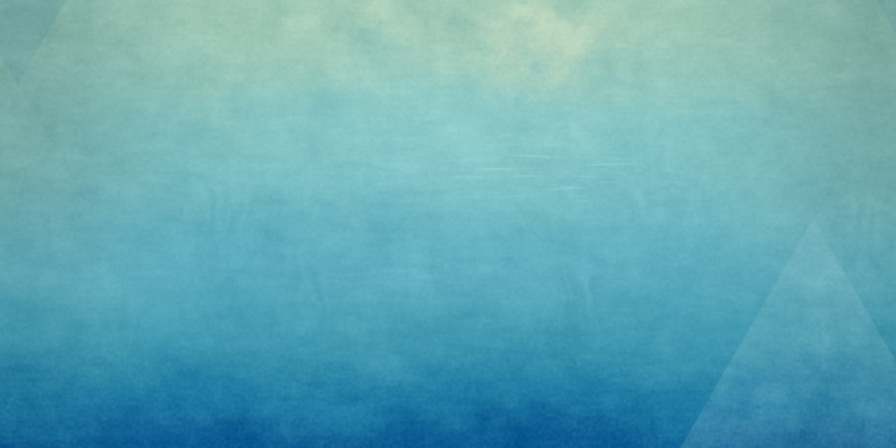
A Shadertoy shader for this background:

```glsl
// A weathered teal wash that sinks from pale sage into deep blue, with faint
// translucent triangles at the sides. A vertical colour ramp is bent by gradient
// noise, then lit by soft glows and worn with ripples, reeds, blotches and grain.

vec2 hashGradient(vec2 cell) {
    vec2 h = vec2(dot(cell, vec2(127.1, 311.7)), dot(cell, vec2(269.5, 183.3)));
    return 2.0 * fract(sin(h) * 43758.5) - 1.0;
}

float gradientNoise(vec2 p) {
    vec2 i = floor(p), f = fract(p);
    vec2 u = f * f * f * (f * (f * 6.0 - 15.0) + 10.0);
    vec2 e = vec2(0.0, 1.0);
    float a = dot(hashGradient(i), f);
    float b = dot(hashGradient(i + e.yx), f - e.yx);
    float c = dot(hashGradient(i + e.xy), f - e.xy);
    float d = dot(hashGradient(i + e.yy), f - e.yy);
    return mix(mix(a, b, u.x), mix(c, d, u.x), u.y);
}

float fbm(vec2 p, int octaves) {
    float sum = 0.0, amp = 0.5;
    for (int k = 0; k < octaves; k++) {
        sum += amp * gradientNoise(p);
        p = mat2(1.6, 1.2, -1.2, 1.6) * p + 7.3;
        amp *= 0.6;
    }
    return sum;
}

// Soft elliptical spot, 1 at its centre
float glow(vec2 p, vec2 center, vec2 radius) {
    vec2 d = (p - center) / radius;
    return exp(-dot(d, d));
}

// Equilateral wedge opening downwards (dir = 1) or upwards (dir = -1)
float wedge(vec2 p, vec2 apex, float dir, float soft) {
    vec2 d = p - apex;
    float dist = 0.865 * abs(d.x) + 0.5 * d.y * dir;
    return 1.0 - smoothstep(-soft, soft, dist);
}

vec3 waterRamp(float y) {
    vec3 c = vec3(0.04, 0.35, 0.57);
    c = mix(c, vec3(0.12, 0.48, 0.64), smoothstep(-0.02, 0.11, y));
    c = mix(c, vec3(0.25, 0.60, 0.69), smoothstep(0.08, 0.26, y));
    c = mix(c, vec3(0.37, 0.68, 0.75), smoothstep(0.22, 0.43, y));
    c = mix(c, vec3(0.48, 0.74, 0.75), smoothstep(0.42, 0.70, y));
    return mix(c, vec3(0.61, 0.78, 0.71), smoothstep(0.64, 0.96, y));
}

void mainImage(out vec4 fragColor, in vec2 fragCoord) {
    // Height runs 0..1, width 0..2
    vec2 p = fragCoord / iResolution.y;
    p.x *= 2.0 * iResolution.y / iResolution.x;
    float soft = 1.2 / iResolution.y;
    float side = abs(p.x - 1.0);

    // Base wash: cloudy mottling with ragged, smeared transitions
    float clouds = fbm(p * vec2(3.0, 5.0) + 2.0, 6);
    float layers = fbm(p * vec2(2.5, 12.0) + 11.0, 5);
    float blotch = fbm(p * 9.0 + 4.0, 5);
    vec3 color = waterRamp(p.y + 0.13 * clouds + 0.05 * layers);

    // Grey-green shading towards the upper sides
    float shade = smoothstep(0.45, 1.0, side) * smoothstep(0.25, 0.75, p.y);
    color = mix(color, vec3(0.46, 0.66, 0.64), 0.65 * shade);
    color *= 1.0 - 0.05 * smoothstep(0.6, 1.0, side);

    // Broad aqua light, then a ragged warm patch above it
    vec3 aqua = vec3(0.61, 0.85, 0.84);
    vec3 cream = vec3(0.75, 0.84, 0.74);
    color = mix(color, aqua, 0.45 * glow(p, vec2(0.97, 0.70), vec2(0.36, 0.18)));
    color = mix(color, aqua, 0.20 * glow(p, vec2(1.50, 0.68), vec2(0.40, 0.20)));
    float warm = glow(p, vec2(1.20, 0.89), vec2(0.13, 0.10))
               + 0.4 * glow(p, vec2(0.95, 0.98), vec2(0.55, 0.14));
    color = mix(color, cream, clamp(warm * (0.5 + 1.8 * blotch), 0.0, 0.7));

    // Triangles: pale at lower right, faint at left, dark in the top corners
    float peak = wedge(p, vec2(1.815, 0.513), 1.0, soft);
    float wear = 0.9 + 0.9 * fbm(p * 14.0, 4);
    float peakFade = mix(0.24, 0.31, smoothstep(0.0, 0.45, p.y));
    color = mix(color, vec3(0.55, 0.75, 0.79), peak * peakFade * wear);
    float leftPeak = wedge(p, vec2(0.02, 0.845), 1.0, soft);
    color = mix(color, vec3(0.58, 0.76, 0.74),
                0.14 * leftPeak * smoothstep(0.42, 0.72, p.y));
    float corners = max(wedge(p, vec2(0.039, 0.812), -1.0, soft),
                        wedge(p, vec2(2.070, 0.806), -1.0, soft));
    color = mix(color, vec3(0.38, 0.60, 0.62), 0.34 * corners);

    // Faint thin ripples, and upright reeds in scattered clumps
    float ripple = smoothstep(0.05, 0.4, gradientNoise(p * vec2(9.0, 110.0)));
    float rippleArea = glow(p, vec2(1.24, 0.61), vec2(0.24, 0.07))
                     + 0.7 * glow(p, vec2(0.90, 0.38), vec2(0.12, 0.015));
    color += 0.045 * ripple * rippleArea;
    float bend = 1.5 * fbm(p * 8.0, 3);
    float reeds = gradientNoise(vec2(p.x * 55.0 + 3.0 * bend, p.y * 9.0));
    float clumps = smoothstep(-0.05, 0.3, gradientNoise(p * vec2(5.0, 3.0) + 20.0));
    color -= 0.07 * reeds * clumps * glow(p, vec2(1.0, 0.43), vec2(2.0, 0.16));

    // Worn paint: blotches, brush lines, speckle and fine grain
    float brush = fbm(p * vec2(10.0, 50.0), 3);
    float speckle = fbm(p * 32.0 + 9.0, 3);
    float grain = gradientNoise(p * 115.0);
    float rough = 0.8 + 0.7 * smoothstep(0.35, 0.0, p.y);
    float paint = 0.075 * blotch + 0.04 * brush + rough * (0.05 * speckle + 0.035 * grain);
    color += vec3(1.0, 0.85, 0.75) * paint;

    fragColor = vec4(clamp(color, 0.0, 1.0), 1.0);
}
```
